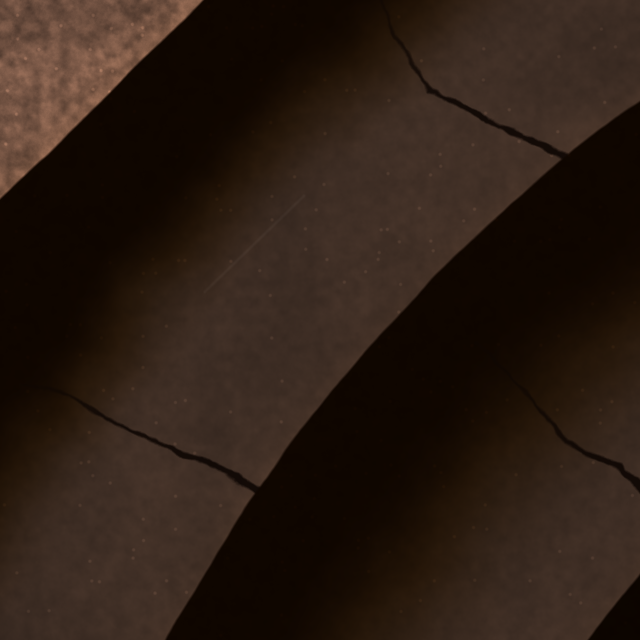
Write a Shadertoy shader that draws this texture.

```glsl
// Dark curved stone ledges in low light, with shadowed steps and branching cracks

const vec2  ARC_CENTER   = vec2(2.48, -1.20);   // shared centre of the curved ledges
const float MID_RADIUS   = 2.524;
const float LOW_RADIUS   = 1.970;
const vec2  TOP_POINT    = vec2(0.0, 0.688);    // a point on the straight top ledge
const vec2  TOP_NORMAL   = vec2(-0.70, 0.714);
const vec2  MID_SHADE    = vec2(0.17, 0.44);    // distances: fully lit, fully shadowed
const vec2  LOW_SHADE    = vec2(0.03, 0.48);
const vec3  SHADOW_COLOR = vec3(0.058, 0.022, 0.0);
const vec3  AMBER_COLOR  = vec3(0.135, 0.078, 0.025);
const vec3  STONE_COLOR  = vec3(0.245, 0.180, 0.144);
const vec3  TOP_COLOR    = vec3(0.440, 0.318, 0.256);
const vec3  RIM_COLOR    = vec3(0.050, 0.032, 0.018);
const vec3  CRACK_COLOR  = vec3(0.055, 0.025, 0.012);
const float EDGE_WOBBLE  = 0.007;
const float EDGE_SOFT    = 0.0025;
const float CRACK_WIDTH  = 0.0062;
const float CRACK_JITTER = 0.011;

float hash(vec2 p) {
    return fract(sin(dot(p, vec2(127.1, 311.7))) * 43758.5453);
}

float noise(vec2 p) {
    vec2 i = floor(p), f = fract(p);
    f = f * f * (3.0 - 2.0 * f);
    return mix(mix(hash(i), hash(i + vec2(1, 0)), f.x),
               mix(hash(i + vec2(0, 1)), hash(i + vec2(1, 1)), f.x), f.y);
}

float fbm(vec2 p) {
    float sum = 0.0, amp = 0.5;
    for (int i = 0; i < 5; i++) {
        sum += amp * noise(p);
        p = mat2(1.6, 1.2, -1.2, 1.6) * p + 3.7;
        amp *= 0.5;
    }
    return sum;
}

// x: distance to the segment, y: position along it
vec2 segment(vec2 p, vec2 a, vec2 b) {
    vec2 ab = b - a;
    float t = clamp(dot(p - a, ab) / dot(ab, ab), 0.0, 1.0);
    return vec2(length(p - a - ab * t), t);
}

// Coverage of a jagged crack that opens from its first point to its last
float crack(vec2 p, vec2 path[6]) {
    vec2 q = p + CRACK_JITTER * (vec2(fbm(p * 38.0), fbm(p * 38.0 + 17.0)) - 0.48);
    float cover = 0.0;
    for (int i = 0; i < 5; i++) {
        vec2 hit = segment(q, path[i], path[i + 1]);
        float along = (float(i) + hit.y) / 5.0;
        float width = CRACK_WIDTH * mix(0.35, 1.0, along) * (0.55 + 0.7 * noise(p * 55.0));
        float line = 1.0 - smoothstep(width - EDGE_SOFT, width + EDGE_SOFT, hit.x);
        cover = max(cover, line * mix(0.55, 1.0, smoothstep(0.0, 0.5, along)));
    }
    return cover;
}

// Shadow to amber to stone, with a faint warm rim at the front edge
vec3 tread(float dist, vec2 shade, float mottle) {
    float light = 1.0 - smoothstep(shade.x, shade.y, dist + 0.06 * (mottle - 0.48));
    vec3 col = mix(SHADOW_COLOR, AMBER_COLOR, smoothstep(0.0, 0.45, light));
    col = mix(col, STONE_COLOR, smoothstep(0.25, 1.0, light));
    col *= 1.0 + 0.28 * (mottle - 0.48) * light;
    return col + RIM_COLOR * exp(-max(dist, 0.0) * 45.0) * 0.6;
}

void mainImage(out vec4 fragColor, in vec2 fragCoord) {
    vec2 p = fragCoord / iResolution.xy;
    float soft = max(EDGE_SOFT, 0.8 / iResolution.y);
    float mottle = fbm(p * 9.0);
    float grain = fbm(p * 70.0) - 0.48;

    // Signed distances behind the three ledge edges
    float wobble = EDGE_WOBBLE * (fbm(p * 13.0) - 0.48);
    float radius = length(p - ARC_CENTER) + wobble;
    float low = radius - LOW_RADIUS;
    float mid = radius - MID_RADIUS;
    float top = dot(p - TOP_POINT, TOP_NORMAL) + wobble;

    // Cracks across the middle and lower treads
    float midCracks = max(
        crack(p, vec2[6](vec2(0.590, 1.01), vec2(0.612, 0.954), vec2(0.671, 0.857),
                         vec2(0.729, 0.831), vec2(0.794, 0.798), vec2(0.885, 0.753))),
        crack(p, vec2[6](vec2(0.035, 0.399), vec2(0.098, 0.388), vec2(0.169, 0.345),
                         vec2(0.260, 0.301), vec2(0.339, 0.271), vec2(0.402, 0.232))));
    float lowCracks =
        crack(p, vec2[6](vec2(0.742, 0.466), vec2(0.814, 0.395), vec2(0.885, 0.310),
                         vec2(0.931, 0.286), vec2(0.970, 0.271), vec2(1.01, 0.230)));

    vec3 lowCol = mix(tread(low, LOW_SHADE, mottle), CRACK_COLOR, 0.92 * lowCracks);
    vec3 midCol = mix(tread(mid, MID_SHADE, mottle), CRACK_COLOR, 0.92 * midCracks);

    // A fine scratch on the middle tread
    float scratch = segment(p, vec2(0.32, 0.544), vec2(0.475, 0.694)).x;
    midCol += 0.028 * (1.0 - smoothstep(0.0, 0.004, scratch));

    // Brighter, rougher top ledge
    vec3 topCol = TOP_COLOR * (1.0 + 0.45 * (mottle - 0.48) + 0.5 * grain);
    topCol += 1.6 * RIM_COLOR * exp(-max(top, 0.0) * 28.0);

    // Stack the ledges from the lowest up
    vec3 col = mix(SHADOW_COLOR * 0.8, lowCol, smoothstep(-soft, soft, low));
    col = mix(col, midCol, smoothstep(-soft, soft, mid));
    col = mix(col, topCol, smoothstep(-soft, soft, top));

    // Grain and scattered pale specks, stronger where lit
    col *= 1.0 + 0.22 * grain;
    vec2 cell = floor(p * 60.0);
    vec2 spot = 0.25 + 0.5 * vec2(hash(cell + 5.0), hash(cell + 9.0));
    float speck = 1.0 - smoothstep(0.05, 0.24, length(fract(p * 60.0) - spot));
    col *= 1.0 + 0.28 * speck * step(0.93, hash(cell));

    fragColor = vec4(clamp(col, 0.0, 1.0), 1.0);
}
```
